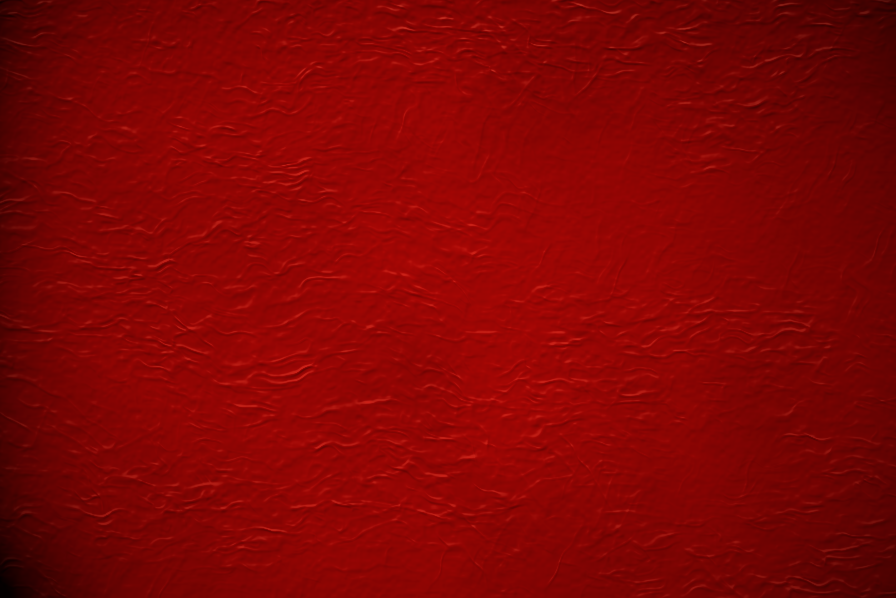
A Shadertoy shader for this texture:

```glsl
// Deep red leather under a soft spotlight with dark edges.
// Families of warped, stretched noise contours form fine short creases;
// a finite difference towards the light turns their height into relief.

#define BASE_RED 0.595       // tone at the brightest part
#define VIGNETTE 0.26        // darkening towards the edges
#define MOTTLE 0.055         // broad uneven dye
#define RELIEF 0.125         // contrast of creases and grain
#define GLOSS 0.10           // pale sheen on lit crease sides
#define CREASE_WIDTH 0.12    // thickness of a crease contour
#define GRAIN_SCALE 120.0    // pores per canvas height
#define GRAIN_DEPTH 0.62     // height of the pores
#define LIGHT_STEP 0.0038    // sampling distance for the relief

float hash(vec2 p) {
    return fract(sin(dot(p, vec2(127.1, 311.7))) * 43758.5453);
}

float noise(vec2 p) {
    vec2 cell = floor(p), f = fract(p);
    f = f * f * f * (f * (f * 6.0 - 15.0) + 10.0);
    float low = mix(hash(cell), hash(cell + vec2(1, 0)), f.x);
    float high = mix(hash(cell + vec2(0, 1)), hash(cell + vec2(1, 1)), f.x);
    return mix(low, high, f.y);
}

float fbm(vec2 p) {
    float sum = 0.0, weight = 0.5;
    for (int i = 0; i < 4; i++) {
        sum += weight * noise(p);
        p = mat2(0.8, 0.6, -0.6, 0.8) * p * 2.03 + 17.3;
        weight *= 0.5;
    }
    return sum / 0.9375;
}

vec2 rotate(vec2 p, float angle) {
    float c = cos(angle), s = sin(angle);
    return vec2(c * p.x + s * p.y, c * p.y - s * p.x);
}

// Thin broken ridges running along the given angle
float creases(vec2 p, float angle, vec2 scale, float seed) {
    vec2 q = rotate(p, angle) * scale + seed;
    float n = 0.65 * noise(q) + 0.35 * noise(q * vec2(2.6, 1.7) + 31.7);
    float d = (n - 0.5) / CREASE_WIDTH;
    float broken = smoothstep(0.2, 0.8, noise(q * vec2(1.3, 0.7) + 57.1));
    return exp(-d * d) * broken;
}

// Leather height: creases gathered in patches, over fine pores
float leather(vec2 p) {
    vec2 bend = vec2(noise(p * 5.0 + 3.1), noise(p * 5.0 + 41.9)) - 0.5;
    vec2 wrinkle = vec2(noise(p * 34.0 + 8.7), noise(p * 34.0 + 71.3)) - 0.5;
    vec2 q = p + bend * 0.05 + wrinkle * 0.013;

    float patchNoise = fbm(p * vec2(2.4, 4.5) + 5.2);
    float flatPatch = smoothstep(0.34, 0.64, patchNoise + 0.12 * (p.y - 0.4));
    float steepPatch = smoothstep(0.42, 0.64, fbm(p * 3.2 + 23.4));
    float leftEdge = 1.0 - smoothstep(0.05, 0.3, p.x);

    float h = creases(q, 0.0, vec2(13.0, 48.0), 2.7) * (0.2 + 0.8 * flatPatch);
    h += 0.6 * creases(q, -0.12, vec2(24.0, 68.0), 84.3) * (0.3 + 0.7 * flatPatch);
    h += 0.5 * creases(q, 0.4, vec2(14.0, 46.0), 19.1) * flatPatch;
    h += 0.75 * creases(q, -1.05, vec2(9.0, 44.0), 37.5) * steepPatch;
    h += 0.55 * creases(q, 1.15, vec2(10.0, 46.0), 91.7) * (1.0 - flatPatch);
    h += 0.8 * creases(q, -0.55, vec2(10.0, 42.0), 63.2) * leftEdge;

    float pores = noise(p * GRAIN_SCALE) + 0.7 * noise(rotate(p, 0.6) * GRAIN_SCALE * 0.6);
    return h + GRAIN_DEPTH * pores * (0.45 + 0.55 * patchNoise);
}

// Spotlight falloff, with a tight shadow at the left and lower left
float spotlight(vec2 uv) {
    vec2 d = (uv - vec2(0.44, 0.47)) / vec2(0.62, 0.75);
    float light = BASE_RED - VIGNETTE * pow(dot(d, d), 1.4);
    light -= 0.17 * exp(-uv.x * 20.0);
    light -= 0.26 * exp(-length(uv * vec2(1.2, 1.0)) * 10.0);
    return max(light, 0.02);
}

void mainImage(out vec4 fragColor, in vec2 fragCoord) {
    vec2 uv = fragCoord / iResolution.xy;
    vec2 p = fragCoord / iResolution.y;

    // Slope towards a lamp above and slightly left
    vec2 toLight = normalize(vec2(-0.4, 1.0)) * LIGHT_STEP;
    float slope = leather(p - toLight * 0.5) - leather(p + toLight * 0.5);

    float light = spotlight(uv);
    float exposure = light / BASE_RED;
    float tone = light + MOTTLE * exposure * (fbm(p * vec2(5.0, 4.0) + 11.6) - 0.5) * 2.0;
    float topSheen = smoothstep(0.65, 1.0, uv.y);
    tone += RELIEF * slope * (0.25 + 0.75 * exposure) * (1.0 + 0.5 * topSheen);
    tone = max(tone, 0.0);

    // Red dye, then warm sheen on the lit sides
    float cube = tone * tone * tone;
    vec3 color = vec3(tone, 0.006 + 0.075 * cube, 0.004 + 0.05 * cube);
    color.yz *= smoothstep(0.0, 0.3, tone);
    float sheen = smoothstep(0.2, 0.9, slope) * exposure * (1.0 + 0.8 * topSheen);
    color += GLOSS * sheen * vec3(0.6, 0.9, 0.65);

    fragColor = vec4(clamp(color, 0.0, 1.0), 1.0);
}
```
